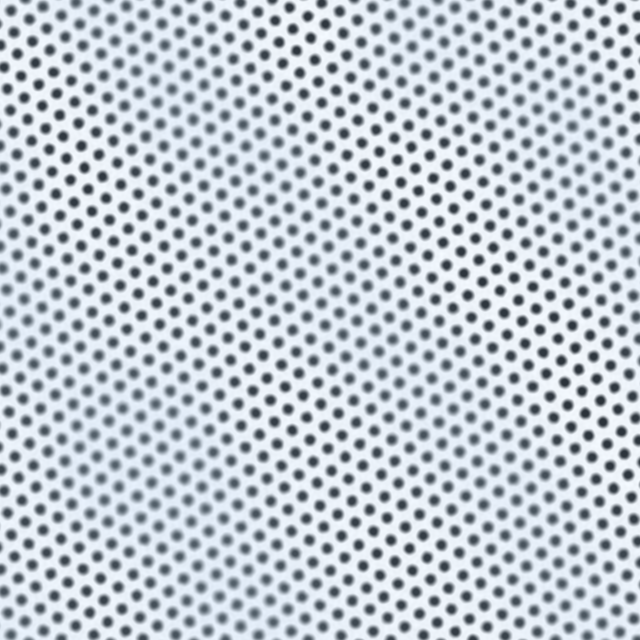
Write a WebGL 2 fragment shader that draws this pattern.

```glsl
#version 300 es
precision highp float;

uniform vec2 u_resolution;
out vec4 fragColor;

vec2 hash22(vec2 p) {
    vec3 q = fract(p.xyx * vec3(0.1031, 0.103, 0.0973));
    q += dot(q, q.yzx + 33.33);
    return fract((q.xx + q.yz) * q.zy);
}

float cornerSlope(vec2 cell, vec2 offset) {
    return dot(hash22(cell) * 2.0 - 1.0, offset);
}

float gradientNoise(vec2 p) {
    vec2 i = floor(p), f = p - i;
    vec2 u = f * f * f * (f * (f * 6.0 - 15.0) + 10.0);
    vec2 e = vec2(1.0, 0.0);
    return mix(mix(cornerSlope(i, f), cornerSlope(i + e, f - e), u.x),
               mix(cornerSlope(i + e.yx, f - e.yx), cornerSlope(i + 1.0, f - 1.0), u.x), u.y);
}

// Distance to the closest hole of a slanted, nearly hexagonal lattice
float holeDistance(vec2 p) {
    mat2 lattice = mat2(0.0279, -0.0137, 0.0054, -0.0341);
    vec2 q = p - vec2(0.507, 0.491);
    vec2 nearest = round(inverse(lattice) * q);
    float d = 1.0;
    for (int y = -1; y <= 1; y++) {
        for (int x = -1; x <= 1; x++) {
            vec2 id = nearest + vec2(x, y);
            vec2 jitter = (hash22(id + 200.0) - 0.5) * 0.0016;
            d = min(d, length(q - lattice * id - jitter));
        }
    }
    return d;
}

void main() {
    vec2 uv = gl_FragCoord.xy / u_resolution.y;

    // Cloth ripples: diagonal bands drift in and out of focus
    float across = dot(uv, vec2(0.79, 0.62)) - 0.62;
    float ripple = cos(6.2832 * (across + 0.068) / 0.41 + gradientNoise(uv * 4.0 + 7.0));
    float focus = 0.47 + 0.3 * ripple + 0.5 * gradientNoise(uv * 5.0 + 31.0);
    focus += 0.2 * (uv.x - 0.5) - 0.25 * exp(-18.0 * dot(uv - vec2(0.2, 0.16), uv - vec2(0.2, 0.16)));
    focus = clamp(focus, 0.0, 1.0);

    // Slight stretch of the cloth
    vec2 bend = vec2(gradientNoise(uv * 3.0 + 11.0), gradientNoise(uv * 3.0 + 53.0));
    float d = holeDistance(uv + bend * 0.003);
    d += 0.0012 * gradientNoise(uv * 110.0);

    // Soft-edged holes, darker where sharp
    float softness = max(mix(0.0067, 0.0043, focus), 0.7 / u_resolution.y);
    float cloth = smoothstep(0.0081 - softness, 0.0081 + softness, d);
    vec3 holeColor = mix(vec3(0.32, 0.37, 0.41), vec3(0.16, 0.19, 0.22), focus);
    vec3 clothColor = mix(vec3(0.89, 0.93, 0.975), vec3(0.945, 0.965, 0.985), focus);

    // Faint weave grain
    clothColor += 0.03 * gradientNoise(uv * 150.0) + 0.02 * gradientNoise(uv * 40.0 + 90.0);

    fragColor = vec4(mix(holeColor, clothColor, cloth), 1.0);
}
```
